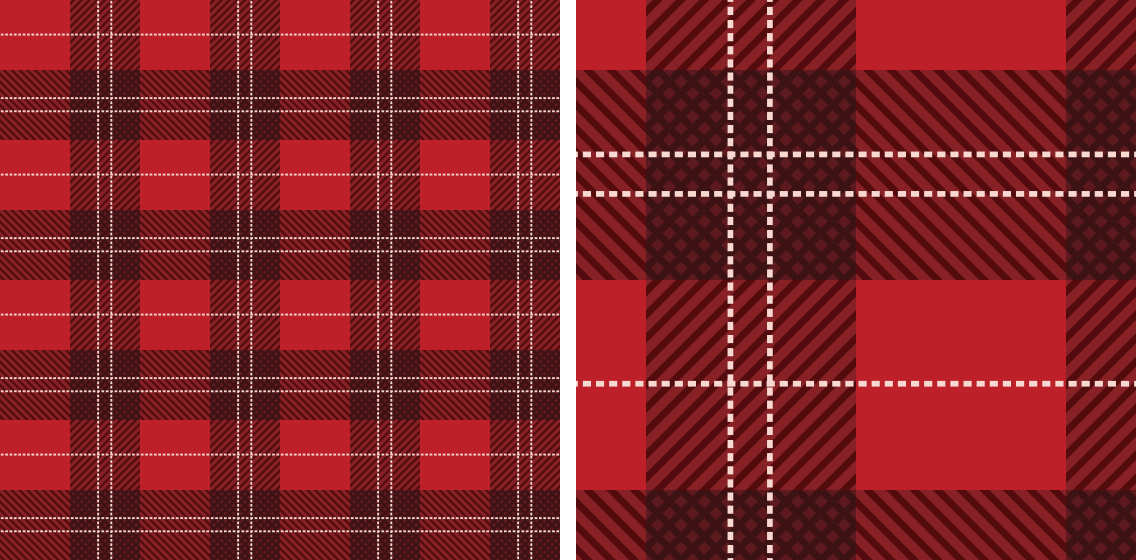
Left, the full canvas; right, a detail of the centre.
A Shadertoy shader for this pattern:

```glsl
// Coverage of a shape from its signed distance, one pixel soft
float cover(float dist, float pixel) {
    return clamp(0.5 - dist / pixel, 0.0, 1.0);
}

// Distance to a centre line on an axis that wraps every unit
float wrapDist(float x, float centre) {
    return abs(fract(x - centre + 0.5) - 0.5);
}

// Diagonal twill ribs, 18 per repeat
float twill(float diagonal, float pixel) {
    return cover((wrapDist(diagonal * 18.0, 0.5) - 0.215) / (18.0 * sqrt(2.0)), pixel);
}

// Dashed thread: across is the line's normal axis, along its direction
float stitch(float across, float along, float centre, float pixel) {
    float dash = cover((wrapDist(along * 32.0, 0.5) - 0.31) / 32.0, pixel);
    return dash * cover(wrapDist(across, centre) - 0.0068, pixel);
}

void mainImage(out vec4 fragColor, in vec2 fragCoord) {
    // Four repeats each way, y measured downwards
    vec2 uv = fragCoord / iResolution.xy;
    vec2 p = 4.0 * vec2(uv.x, 1.0 - uv.y);
    float pixel = 4.0 / min(iResolution.x, iResolution.y);

    // Bands fill the second half of each repeat
    float warpBand = cover(wrapDist(p.x, 0.75) - 0.25, pixel);
    float weftBand = cover(wrapDist(p.y, 0.75) - 0.25, pixel);
    float warpRib = twill(p.x + p.y, pixel);
    float weftRib = twill(p.x - p.y, pixel);

    // Red ground, ribbed bands and cross-hatched overlaps
    vec3 bandLight = vec3(0.53, 0.13, 0.15);
    vec3 bandDark = vec3(0.33, 0.045, 0.05);
    vec3 warpColor = mix(bandLight, bandDark, warpRib);
    vec3 weftColor = mix(bandLight, bandDark, weftRib);
    vec3 crossColor = mix(vec3(0.36, 0.10, 0.12), vec3(0.235, 0.07, 0.08), max(warpRib, weftRib));
    vec3 color = mix(vec3(0.745, 0.125, 0.16), warpColor, warpBand);
    color = mix(color, mix(weftColor, crossColor, warpBand), weftBand);

    // Paired threads in both bands, a single one across the red
    float thread = stitch(p.y, p.x, 0.247, pixel);
    for (int i = 0; i < 2; i++) {
        float centre = 0.701 + 0.094 * float(i);
        thread = max(thread, stitch(p.x, p.y, centre, pixel));
        thread = max(thread, stitch(p.y, p.x, centre, pixel));
    }
    color = mix(color, vec3(0.97, 0.85, 0.82), thread);

    fragColor = vec4(color, 1.0);
}
```
